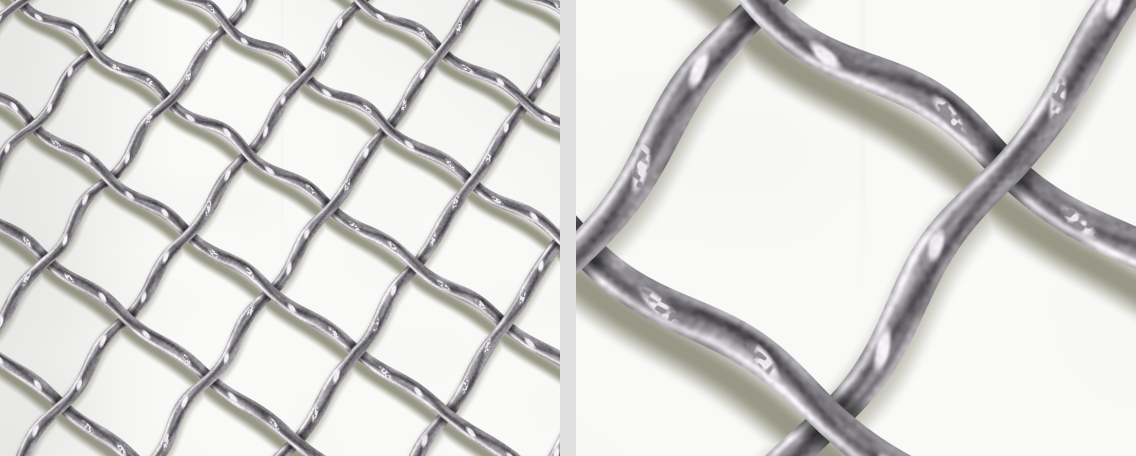
Left: the whole. Right: its middle third, enlarged.
Give the GLSL for this texture, as a Shadertoy shader.

```glsl
// Crimped steel wire mesh woven over white paper, seen at a slight slant.
#define ORIGIN vec2(0.545, 0.663)      // one crossing, in canvas heights
#define STEP_A vec2(0.1763, -0.1175)   // crossing to crossing along wires A
#define STEP_B vec2(-0.1282, -0.1731)  // crossing to crossing along wires B
#define PERSPECTIVE 0.02
#define HALF_WIDTH 0.064               // of a wire, in cells
#define CRIMP 0.045                    // strongest sideways bend, in cells
#define SHADOW_SHIFT 0.105             // in cells
#define PAPER vec3(0.975, 0.975, 0.97)
#define SHADOW vec3(0.50, 0.50, 0.42)
#define STEEL_DARK vec3(0.20, 0.19, 0.21)
#define STEEL_LIGHT vec3(0.97, 0.96, 0.98)

const float TAU = 6.2831853;

float hash(vec2 p) {
    vec3 h = fract(vec3(p.xyx) * 0.1031);
    h += dot(h, h.yzx + 33.33);
    return fract((h.x + h.y) * h.z);
}

float noise(vec2 p) {
    vec2 i = floor(p), f = fract(p);
    f = f * f * (3.0 - 2.0 * f);
    return mix(mix(hash(i), hash(i + vec2(1, 0)), f.x),
               mix(hash(i + vec2(0, 1)), hash(i + vec2(1, 1)), f.x), f.y);
}

// Signed offset from the nearest bent wire; c = (across, along) in cells
float wireOffset(vec2 c, float crimp, float seed) {
    float id = round(c.x);
    float bend = sin(TAU * c.y) - 0.4 * (1.0 - cos(TAU * c.y));
    float vary = 0.7 + 0.6 * hash(vec2(id + seed, floor(c.y) + 40.0));
    return c.x - id - crimp * vary * bend;
}

// Polished wire: rgb and coverage
vec4 wire(vec2 c, float crimp, float side, float seed, float px) {
    float id = round(c.x) + seed, cell = floor(c.y), t = fract(c.y);
    float width = HALF_WIDTH * (0.86 + 0.16 * pow(sin(0.5 * TAU * t), 2.0));
    float d = wireOffset(c, crimp, seed);
    float s = side * d / width;

    // Long reflections that wander across the round profile
    float streak = noise(vec2(c.y * 7.0 + id * 5.3 + 90.0, s * 2.2 + id * 7.1 + 50.0));
    float tone = 0.30 + 0.32 * streak + 0.10 * s;
    float core = (s + 0.15 - 0.3 * sin(TAU * t + id)) / 0.30;
    tone -= 0.32 * exp(-core * core) * (0.5 + 0.5 * streak);
    float rim = (s - 0.68) / 0.22;
    tone += 0.36 * exp(-rim * rim);
    tone += 0.16 * smoothstep(0.5, 0.9, -s);

    // Two glints per cell, some of them chipped
    float grain = noise(vec2(c.y * 55.0 + 300.0, s * 4.0 + id * 9.0 + 80.0));
    for (int k = 0; k < 2; k++) {
        float r = hash(vec2(id + 20.0, cell * 2.0 + float(k) + 60.0));
        float along = t - (0.28 + 0.42 * float(k) + 0.09 * (r - 0.5));
        vec2 g = vec2(along / mix(0.06, 0.10, r), (s - 0.1 - along * 4.0) / 0.5);
        float chipped = step(0.55, r) * smoothstep(0.35, 0.75, grain);
        float glint = 1.0 - smoothstep(0.45, 1.05, length(g));
        tone = mix(tone, 1.0 - 0.55 * chipped, glint * 0.95);
    }
    tone += 0.12 * (grain - 0.5);

    vec3 colour = mix(STEEL_DARK, STEEL_LIGHT, clamp(tone, 0.0, 1.0));
    return vec4(colour, 1.0 - smoothstep(width - px, width + px, abs(d)));
}

void mainImage(out vec4 fragColor, in vec2 fragCoord) {
    vec2 uv = fragCoord / iResolution.xy;
    vec2 p = fragCoord / iResolution.y - ORIGIN;
    float px = 3.6 / iResolution.y;

    // Undo the perspective: whole numbers of q are crossings
    mat2 cellToCanvas = mat2(STEP_A + PERSPECTIVE * p, STEP_B + PERSPECTIVE * p);
    vec2 q = inverse(cellToCanvas) * p;
    vec2 a = q.yx, b = vec2(q.x, -q.y);
    float crimpA = CRIMP * mix(0.25, 1.0, uv.y);
    float crimpB = CRIMP * mix(1.0, 0.2, uv.x);

    // Paper with a dimmer left side and a faint crease
    vec3 colour = PAPER - 0.065 * (1.0 - smoothstep(0.0, 0.35, uv.x));
    colour -= 0.03 * smoothstep(1.3, 1.9, uv.x + uv.y);
    colour += 0.012 * (noise(uv * 9.0) - 0.5);
    float crease = 1.0 - smoothstep(0.0, 0.003, abs(uv.x - 0.504));
    colour -= 0.02 * crease * smoothstep(0.4, 0.6, uv.y);

    // Soft shadows, falling further towards the upper right
    float shift = SHADOW_SHIFT + 0.03 * (uv.x + uv.y - 1.0);
    float shadeA = abs(wireOffset(a - vec2(shift, 0.0), 0.5 * crimpA, 0.0));
    float shadeB = abs(wireOffset(b - vec2(0.02, 0.0), crimpB, 31.0));
    float shade = 0.8 * (1.0 - smoothstep(0.01, 0.105, shadeA));
    shade = max(shade, 0.45 * (1.0 - smoothstep(0.03, 0.12, shadeB)));
    colour = mix(colour, SHADOW, shade);

    // Plain weave: the upper wire alternates from crossing to crossing
    vec4 wireA = wire(a, crimpA, 1.0, 0.0, px);
    vec4 wireB = wire(b, crimpB, -1.0, 31.0, px);
    vec2 crossing = round(q);
    bool bOnTop = mod(crossing.x + crossing.y, 2.0) > 0.5;
    vec4 lower = bOnTop ? wireA : wireB;
    vec4 upper = bOnTop ? wireB : wireA;
    float gap = abs(bOnTop ? q.x - crossing.x : q.y - crossing.y);
    lower.rgb *= mix(0.5, 1.0, smoothstep(0.05, 0.13, gap));
    colour = mix(colour, lower.rgb, lower.a);
    colour = mix(colour, upper.rgb, upper.a);

    fragColor = vec4(clamp(colour, 0.0, 1.0), 1.0);
}
```
